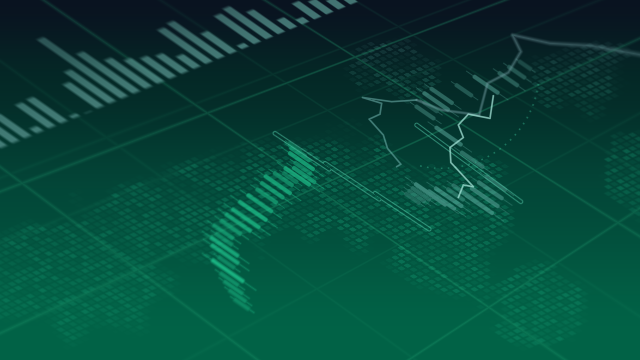
Write a Shadertoy shader that draws this background.

```glsl
const vec2 SCENE = vec2(7.68, 4.32);   // scene units, y pointing down
const vec2 SLOPE = vec2(1.0, 0.69);    // direction of bars and candles

const float BAR_HEIGHT[30] = float[](
    .50, .25, .38, .08, .40, .41, .04, .0, .41, .54, 1.01, .68, .49, .40, .35,
    .31, .21, .58, .61, .35, .06, .48, .52, .38, .16, .08, .27, .22, .15, .10);

// Land areas: centre and radii
const vec4 LAND[11] = vec4[](
    vec4(.8, 3.3, 1.3, .8), vec4(1.6, 2.7, .9, .55), vec4(2.7, 2.5, 1.0, .6),
    vec4(3.8, 2.0, .9, .5), vec4(4.5, 2.5, 1.2, .55), vec4(5.5, 2.5, .75, .65),
    vec4(5.3, 3.1, .7, .45), vec4(6.5, 3.7, .7, .5), vec4(7.6, 2.1, .4, .55),
    vec4(4.75, .85, .6, .35), vec4(6.9, .95, .9, .45));

const vec2 SIDE_LINE[10] = vec2[](
    vec2(4.76, 2.0), vec2(4.81, 1.97), vec2(4.65, 1.78), vec2(4.6, 1.62), vec2(4.43, 1.43),
    vec2(4.56, 1.37), vec2(4.58, 1.24), vec2(4.35, 1.17), vec2(4.7, 1.22), vec2(5.0, 1.2));
const vec2 MAIN_LINE[10] = vec2[](
    vec2(5.5, 2.37), vec2(5.56, 2.22), vec2(5.68, 2.24), vec2(5.41, 1.95), vec2(5.4, 1.77),
    vec2(5.56, 1.65), vec2(5.5, 1.5), vec2(5.62, 1.37), vec2(5.88, 1.42), vec2(5.92, 1.15));
const vec2 FAR_LINE[10] = vec2[](
    vec2(5.0, 1.2), vec2(5.3, 1.32), vec2(5.75, 1.38), vec2(5.85, 1.0), vec2(6.1, .87),
    vec2(6.25, .62), vec2(6.15, .42), vec2(6.6, .52), vec2(7.1, .55), vec2(7.7, .66));
const vec2 NEAR_CANDLES[10] = vec2[](
    vec2(2.9, 3.65), vec2(2.75, 3.35), vec2(2.7, 3.05), vec2(2.68, 2.78), vec2(2.95, 2.62),
    vec2(3.2, 2.35), vec2(3.4, 2.15), vec2(3.65, 2.1), vec2(3.6, 1.85), vec2(3.5, 1.72));
const vec2 FAR_CANDLES[10] = vec2[](
    vec2(4.95, 2.38), vec2(5.1, 2.3), vec2(5.3, 2.4), vec2(5.55, 2.3), vec2(5.75, 2.45),
    vec2(5.95, 2.2), vec2(5.1, 1.35), vec2(5.3, 1.15), vec2(6.1, .95), vec2(6.4, .7));

float hash(vec2 p) {
    return fract(sin(dot(p, vec2(127.1, 311.7))) * 43758.5);
}

float noise(vec2 p) {
    vec2 i = floor(p), f = smoothstep(0.0, 1.0, fract(p));
    return mix(mix(hash(i), hash(i + vec2(1, 0)), f.x),
               mix(hash(i + vec2(0, 1)), hash(i + vec2(1, 1)), f.x), f.y);
}

float segment(vec2 p, vec2 a, vec2 b) {
    vec2 ab = b - a;
    return length(p - a - ab * clamp(dot(p - a, ab) / dot(ab, ab), 0.0, 1.0));
}

float stroke(float d, float width, float blur) {
    return 1.0 - smoothstep(width - blur, width + blur, d);
}

float polyline(vec2 p, vec2 points[10]) {
    float d = 9.0;
    for (int i = 0; i < 9; i++) d = min(d, segment(p, points[i], points[i + 1]));
    return d;
}

// Slanted bodies with thin wicks, scattered along a path
float candles(vec2 p, vec2 path[10], float blur) {
    float ink = 0.0;
    for (int i = 0; i < 27; i++) {
        int k = i / 3;
        float r = hash(vec2(float(i), 3.7));
        vec2 c = mix(path[k], path[k + 1], float(i % 3) / 3.0);
        vec2 body = SLOPE * (0.05 + 0.13 * r);
        ink = max(ink, (0.3 + 0.5 * r) * stroke(segment(p, c - body, c + body), 0.025, blur));
        ink = max(ink, 0.45 * stroke(segment(p, c - body * 1.7, c + body * 1.9), 0.005, blur));
    }
    return ink;
}

float gridLines(vec2 p, float blur) {
    float ink = 0.0;
    for (int n = 0; n < 6; n++) {
        float i = 0.5 * float(n), strength = n % 2 == 0 ? 0.3 : 0.1;
        float fall = 0.75 - 0.06 * i, rise = -0.655 + 0.25 * i - 0.056 * i * i;
        float dFall = abs(p.y - 2.0 + 2.72 * i - 0.36 * i * i - fall * p.x) * 0.82;
        float dRise = abs(p.y - 7.53 + 4.445 * i - 0.915 * i * i - rise * p.x) * 0.87;
        ink = max(ink, strength * stroke(min(dFall, dRise), 0.009, blur));
    }
    return ink;
}

float mapDots(vec2 p, float blur) {
    // Skewed lattice along the two grid directions
    float a = (p.y + 0.46 * p.x) / 1.12;
    vec2 lattice = vec2(a, p.x - a) / 0.073, cell = floor(lattice) + 0.5;
    vec2 c = cell * 0.073, q = vec2(c.x + c.y, 0.66 * c.x - 0.46 * c.y);
    float land = -1.0;
    for (int i = 0; i < 11; i++) land = max(land, 1.0 - length((q - LAND[i].xy) / LAND[i].zw));
    land = smoothstep(0.15, 0.45, land + 0.7 * noise(q * 3.5) - 0.25);
    vec2 d = abs(lattice - cell) - 0.2;
    float box = length(max(d, 0.0));
    return land * (0.2 + 0.8 * hash(cell)) * stroke(box, 0.14, blur * 9.0);
}

float barChart(vec2 p, float blur) {
    float t = (1.78 - 0.41 * p.x - p.y) / 1.11;
    float s = (p.x + t) / 0.145 + 0.2;
    int i = int(floor(s));
    if (i < 0 || i > 29) return 0.0;
    float across = stroke(abs(fract(s) - 0.5), 0.3, blur * 5.0);
    float along = smoothstep(-blur, blur, t) * smoothstep(-blur, blur, BAR_HEIGHT[i] - t);
    return across * along * mix(0.8, 0.5, smoothstep(0.0, 1.0, t));
}

void mainImage(out vec4 fragColor, in vec2 fragCoord) {
    vec2 p = fragCoord / iResolution.xy;
    float height = p.y;
    p = vec2(p.x, 1.0 - p.y) * SCENE;
    float blur = SCENE.y / iResolution.y * 0.7 + 0.022 * smoothstep(1.0, 3.5, length(p - vec2(4.8, 1.9)));

    // Background gradient
    vec3 color = mix(vec3(0.005, 0.385, 0.275), vec3(0.01, 0.27, 0.215), smoothstep(0.05, 0.55, height));
    color = mix(color, vec3(0.015, 0.16, 0.15), smoothstep(0.45, 0.8, height));
    color = mix(color, vec3(0.035, 0.075, 0.125), smoothstep(0.75, 1.0, height));

    // Map and grid
    vec3 mint = mix(vec3(0.08, 0.62, 0.46), vec3(0.2, 0.4, 0.4), smoothstep(0.55, 0.9, height));
    color = mix(color, mint, 0.38 * mapDots(p, blur));
    color = mix(color, vec3(0.15, 0.68, 0.48), gridLines(p, blur));

    // Bars and candles
    color = mix(color, vec3(0.32, 0.55, 0.53), barChart(p, blur));
    color = mix(color, vec3(0.12, 0.78, 0.56), candles(p, NEAR_CANDLES, blur));
    color = mix(color, vec3(0.35, 0.66, 0.61), 0.8 * candles(p, FAR_CANDLES, blur));

    // Long hollow candles
    float hollow = segment(p, vec2(5.0, 1.5), vec2(6.25, 2.42));
    for (int i = 0; i < 3; i++) {
        vec2 start = vec2(3.3, 1.6) + float(i) * vec2(0.6, 0.36);
        hollow = min(hollow, segment(p, start, start + vec2(0.65, 0.43)));
    }
    color = mix(color, vec3(0.3, 0.75, 0.63), 0.6 * stroke(abs(hollow - 0.022), 0.006, blur));

    // Dashed arc and trend lines
    vec2 arc = p - vec2(5.3, 0.85);
    float angle = atan(arc.y, arc.x);
    float dash = smoothstep(0.3, 0.45, abs(fract(angle * 14.0) - 0.5)) * step(0.1, angle) * step(angle, 1.8);
    color = mix(color, vec3(0.2, 0.7, 0.55), 0.5 * dash * stroke(abs(length(arc) - 1.17), 0.009, blur));
    color = mix(color, vec3(0.45, 0.72, 0.7), 0.55 * stroke(polyline(p, SIDE_LINE), 0.01, blur));
    color = mix(color, vec3(0.45, 0.62, 0.64), 0.5 * stroke(polyline(p, FAR_LINE), 0.014, blur * 1.5));
    color = mix(color, vec3(0.65, 0.9, 0.85), 0.75 * stroke(polyline(p, MAIN_LINE), 0.01, blur));
    fragColor = vec4(color, 1.0);
}
```
